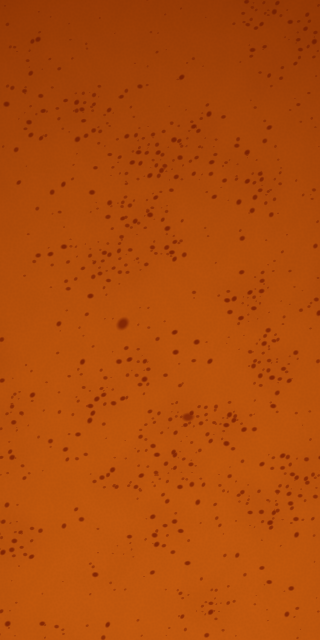
This texture is drawn by a Shadertoy shader. Its source:

```glsl
// Burnt-orange skin with a soft vertical shade and clustered dark oval freckles.

const vec3 SKIN_LIGHT = vec3(0.754, 0.340, 0.050);
const vec3 SKIN_DARK  = vec3(0.590, 0.225, 0.018);
const vec3 SPOT_COLOR = vec3(0.475, 0.115, 0.008);
const float SHADE_POWER   = 2.4;    // how late the shade sets in towards the top
const float EDGE_SHADE    = 0.12;   // darkening at the left and right borders
const float SPOT_GRID     = 36.0;   // freckle cells per canvas width
const float FLECK_GRID    = 47.0;   // cells of the smaller, paler flecks
const float BLOTCH_GRID   = 2.3;    // cells of the rare large blotches
const float CLUSTER_GRID  = 5.5;    // freckle groups per canvas width
const float SPOT_TILT     = 0.5;    // radians, long axis rises to the right
const float SPOT_STRETCH  = 1.45;   // long axis over short axis
const float GRAIN_GRID    = 110.0;
const float GRAIN_AMOUNT  = 0.030;
const float MOTTLE_AMOUNT = 0.007;

vec3 hash3(vec2 cell) {
    vec3 q = fract(cell.xyx * vec3(0.1031, 0.1030, 0.0973));
    q += dot(q, q.yxz + 33.33);
    return fract((q.xxy + q.yzz) * q.zyx);
}

// Cellular noise: distance to the nearest jittered point.
float cellular(vec2 p) {
    vec2 home = floor(p);
    float nearest = 2.0;
    for (int y = -1; y <= 1; y++)
    for (int x = -1; x <= 1; x++) {
        vec2 cell = home + vec2(x, y);
        nearest = min(nearest, length(cell + hash3(cell + 71.0).xy - p));
    }
    return nearest;
}

// Freckle density: soft islands of random strength.
float clusterDensity(vec2 p) {
    vec2 q = p * CLUSTER_GRID;
    q += 0.3 * sin(q.yx * 2.3 + vec2(1.0, 4.0));
    vec2 home = floor(q);
    float density = 0.0;
    for (int y = -1; y <= 1; y++)
    for (int x = -1; x <= 1; x++) {
        vec2 cell = home + vec2(x, y);
        vec3 rnd = hash3(cell + 19.0);
        float strength = smoothstep(0.45, 0.85, rnd.z);
        float reach = length(cell + rnd.xy - q);
        density = max(density, strength * smoothstep(0.75, 0.1, reach));
    }
    return density;
}

// Soft tilted ovals, one per jittered cell; chance = (scattered, clustered).
float ovals(vec2 p, float grid, vec2 chance, vec2 radii, float seed) {
    vec2 q = p * grid;
    vec2 home = floor(q);
    float cover = 0.0;
    for (int y = -1; y <= 1; y++)
    for (int x = -1; x <= 1; x++) {
        vec2 cell = home + vec2(x, y);
        vec3 place = hash3(cell + seed);
        vec3 look = hash3(cell + seed + 131.0);
        vec2 center = cell + 0.1 + 0.8 * place.xy;
        float density = clusterDensity(center / grid);
        if (place.z > mix(chance.x, chance.y, density)) continue;

        float angle = SPOT_TILT + (look.x - 0.5) * 1.1;
        float c = cos(angle), s = sin(angle);
        vec2 d = mat2(c, -s, s, c) * (q - center);
        d.y *= mix(1.0, SPOT_STRETCH, 0.4 + 0.6 * look.z);
        float radius = mix(radii.x, radii.y, look.y);
        float spot = smoothstep(1.4, 0.45, length(d) / radius);
        cover = max(cover, spot * mix(0.6, 1.0, look.y));
    }
    return cover;
}

void mainImage(out vec4 fragColor, in vec2 fragCoord) {
    vec2 p = fragCoord / iResolution.x;
    vec2 uv = fragCoord / iResolution.xy;

    // Skin: vertical shade with slightly darker sides
    float shade = pow(uv.y, SHADE_POWER);
    shade += EDGE_SHADE * pow(abs(2.0 * uv.x - 1.0), 3.0);
    vec3 color = mix(SKIN_LIGHT, SKIN_DARK, shade);

    // Fine grain and broad mottling
    float grain = cellular(p * GRAIN_GRID) - 0.45;
    float mottle = sin(p.x * 31.0 + 2.0 * sin(p.y * 17.0))
                 * sin(p.y * 27.0 + 2.0 * sin(p.x * 23.0));
    color *= 1.0 + GRAIN_AMOUNT * grain + MOTTLE_AMOUNT * mottle;

    // Freckles, pale flecks and a few large blotches with a faint halo
    float spots = ovals(p, SPOT_GRID, vec2(0.05, 0.62), vec2(0.20, 0.35), 7.0);
    float flecks = ovals(p, FLECK_GRID, vec2(0.06, 0.30), vec2(0.13, 0.26), 43.0);
    float blotches = ovals(p, BLOTCH_GRID, vec2(0.20), vec2(0.036, 0.050), 89.0);
    float cover = max(0.85 * spots, max(0.5 * flecks, 0.9 * blotches));
    cover = max(cover, 0.06 * clusterDensity(p));

    fragColor = vec4(mix(color, SPOT_COLOR * (1.0 - 0.1 * shade), cover), 1.0);
}
```
